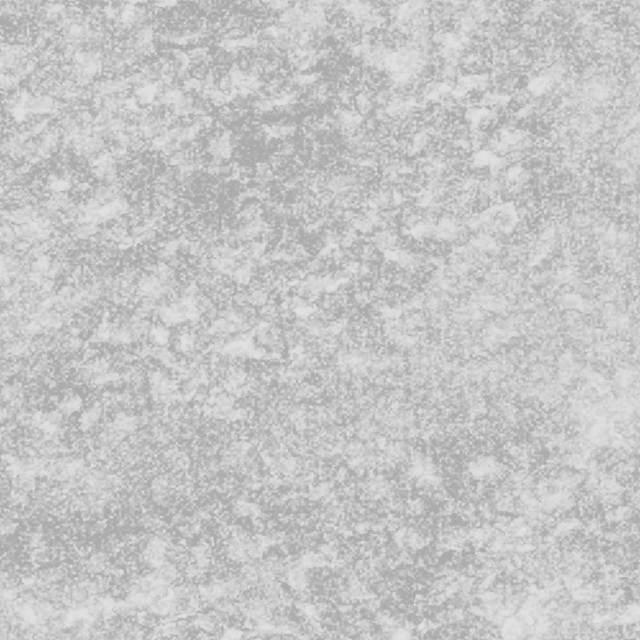
This texture is drawn by a WebGL 1 fragment shader. Its source:

```glsl
precision highp float;
// Weathered pale grey plaster: cloudy patches, pebbly lumps, dark creases and fine grit.

uniform vec2 u_resolution;

const vec3 SHADOW_GREY = vec3(0.672);
const vec3 LIGHT_GREY = vec3(0.878);
const float BASE_TONE = 0.50;
const float TILT = 0.22;            // lean of the grain, in radians
const vec2 STRETCH = vec2(0.85, 1.15); // features run wider than tall
const float PATCH_SCALE = 7.0;
const float LUMP_SCALE = 25.0;
const float PEBBLE_SCALE = 54.0;
const float SPECK_SCALE = 135.0;
const float GRIT_SCALE = 250.0;
const float PATCH_AMOUNT = 0.58;
const float LUMP_AMOUNT = 0.33;
const float PEBBLE_AMOUNT = 0.30;
const float SPECK_AMOUNT = 0.34;
const float GRIT_AMOUNT = 0.56;
const float CREASE_AMOUNT = 0.20;
const float BUMP_MEAN = 0.22;

vec2 hash2(vec2 p) {
  vec2 q = vec2(dot(p, vec2(127.1, 311.7)), dot(p, vec2(269.5, 183.3)));
  return fract(sin(q) * 43758.55);
}

float valueNoise(vec2 p) {
  vec2 cell = floor(p);
  vec2 f = fract(p);
  f = f * f * (3.0 - 2.0 * f);
  float low = mix(hash2(cell).x, hash2(cell + vec2(1.0, 0.0)).x, f.x);
  float high = mix(hash2(cell + vec2(0.0, 1.0)).x, hash2(cell + 1.0).x, f.x);
  return mix(low, high, f.y);
}

float fbm(vec2 p) {
  float sum = 0.0;
  float weight = 0.5;
  for (int i = 0; i < 5; i++) {
    sum += weight * valueNoise(p);
    p = mat2(1.6, 1.2, -1.2, 1.6) * p + 7.3;
    weight *= 0.55;
  }
  return sum / 1.055;
}

// Rounded cellular bumps, each with its own random height.
float bumps(vec2 p) {
  vec2 cell = floor(p);
  float nearest = 8.0;
  float height = 0.0;
  for (int y = -1; y <= 1; y++) {
    for (int x = -1; x <= 1; x++) {
      vec2 id = cell + vec2(float(x), float(y));
      float d = length(id + hash2(id) - p);
      if (d < nearest) {
        nearest = d;
        height = hash2(id + 41.7).y;
      }
    }
  }
  return height * (1.0 - smoothstep(0.1, 0.75, nearest));
}

// Thin lines along the middle level of a noise field.
float creases(vec2 p) {
  return 1.0 - smoothstep(0.0, 0.06, abs(fbm(p) - 0.5));
}

void main() {
  vec2 uv = gl_FragCoord.xy / min(u_resolution.x, u_resolution.y);
  float c = cos(TILT);
  float s = sin(TILT);
  vec2 p = mat2(c, -s, s, c) * uv * STRETCH + 3.0;

  // Uneven warping breaks up the round cells.
  vec2 warp = vec2(fbm(p * 18.0), fbm(p * 18.0 + 31.0)) - 0.5;
  vec2 fineWarp = vec2(valueNoise(p * 95.0), valueNoise(p * 95.0 + 17.0)) - 0.5;
  vec2 q = p + warp * 0.055 + fineWarp * 0.007;

  // Broad patches and raised lumps.
  float patches = fbm(p * PATCH_SCALE + warp * 0.8) - 0.5;
  float roughness = smoothstep(0.3, 0.65, fbm(p * 4.0 + 19.0));
  float lumps = bumps(q * LUMP_SCALE) - BUMP_MEAN;
  float pebbles = bumps(q * PEBBLE_SCALE + 9.0) - BUMP_MEAN;
  float tone = BASE_TONE + PATCH_AMOUNT * patches;
  tone += mix(0.65, 1.25, roughness) * (LUMP_AMOUNT * lumps + PEBBLE_AMOUNT * pebbles);
  tone -= CREASE_AMOUNT * roughness * creases(q * 14.0 + 5.0);

  // Grit gathers in the hollows and fades on the smooth light lumps.
  float hollow = 1.0 - smoothstep(0.35, 0.75, tone);
  float specks = bumps(uv * SPECK_SCALE + fineWarp) - BUMP_MEAN;
  float grit = valueNoise(uv * GRIT_SCALE) - 0.5;
  tone += mix(0.4, 1.1, hollow) * (SPECK_AMOUNT * specks + GRIT_AMOUNT * grit);

  gl_FragColor = vec4(mix(SHADOW_GREY, LIGHT_GREY, smoothstep(0.0, 1.0, tone)), 1.0);
}
```
